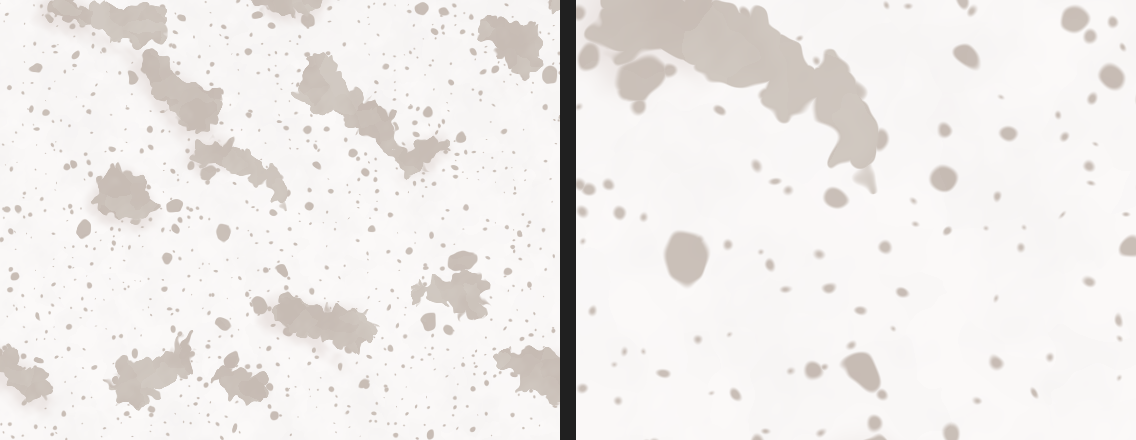
Left: the whole. Right: its middle third, enlarged.
Reproduce this texture procedurally as a WebGL 1 fragment shader.

```glsl
precision highp float;
uniform vec2 u_resolution;

const vec3 PAPER = vec3(0.975, 0.967, 0.964);
const vec3 HAZE = vec3(0.91, 0.88, 0.87);
const vec3 STAIN_PALE = vec3(0.82, 0.79, 0.76);
const vec3 STAIN_DARK = vec3(0.775, 0.73, 0.70);
const float EDGE = 0.0022;           // half width of a smoothed edge
const float STREAK_CELLS = 4.0;      // streak cells per canvas height
const float STREAK_SHARE = 0.64;     // share of cells holding a streak
const float STREAK_TILT = -0.68;     // main direction, radians
const vec2 STREAK_RADIUS = vec2(0.020, 0.042);
const vec2 STREAK_HALF_LENGTH = vec2(0.02, 0.105);
const float RAGGED = 0.009;          // edge warp of the streaks
const float LOBES = 0.034;           // rounded bites and bumps on streaks
const float DROP_WARP = 0.0026;

vec2 hash2(vec2 c) {
  vec3 q = fract(c.xyx * vec3(0.1031, 0.1030, 0.0973));
  q += dot(q, q.yzx + 33.33);
  return fract((q.xx + q.yz) * q.zy);
}

mat2 rotation(float a) {
  return mat2(cos(a), sin(a), -sin(a), cos(a));
}

// Layered sines, each octave turned and bent by the ones before
vec2 layeredSines(vec2 p) {
  vec2 w = vec2(0.0);
  float freq = 30.0, amp = 1.0;
  for (int i = 0; i < 5; i++) {
    p = rotation(1.1) * p;
    w += amp * sin(freq * p.yx + 1.4 * w.yx + float(i) * 2.3);
    freq *= 1.8;
    amp *= 0.62;
  }
  return w;
}

// Cellular noise: x = distance to the nearest point, y = its random value
vec2 cellular(vec2 p) {
  vec2 base = floor(p), best = vec2(9.0, 0.0);
  for (int j = -1; j <= 1; j++)
    for (int i = -1; i <= 1; i++) {
      vec2 cell = base + vec2(float(i), float(j));
      vec2 h = hash2(cell + 71.0);
      float d = length(cell + h - p);
      if (d < best.x) best = vec2(d, fract(h.x * 7.3 + h.y * 3.1));
    }
  return best;
}

// Distance to tapered capsules strung along a tilted grid
float streaks(vec2 p) {
  p = rotation(-STREAK_TILT) * p * STREAK_CELLS;
  vec2 base = floor(p);
  float d = 9.0;
  for (int j = -1; j <= 1; j++)
    for (int i = -1; i <= 1; i++) {
      vec2 cell = base + vec2(float(i), float(j));
      vec2 h = hash2(cell + 17.0), k = hash2(cell + 143.0), m = hash2(cell + 259.0);
      if (m.x > STREAK_SHARE) continue;
      float turn = (k.x - 0.5) * 0.8 + (m.y > 0.68 ? 1.05 : 0.0);
      vec2 q = (p - cell - 0.2 - 0.6 * h) / STREAK_CELLS;
      q = rotation(-turn) * q;
      float halfLen = mix(STREAK_HALF_LENGTH.x, STREAK_HALF_LENGTH.y, k.y);
      float along = clamp(q.x, -halfLen, halfLen);
      float radius = mix(STREAK_RADIUS.x, STREAK_RADIUS.y, fract(h.x * 5.7 + k.y));
      radius *= 1.0 + 0.35 * (h.y > 0.5 ? 1.0 : -1.0) * along / halfLen;
      d = min(d, length(q - vec2(along, 0.0)) - radius);
    }
  return d;
}

// Distance to scattered oval drops, scaled by "swell"
float drops(vec2 p, float cells, float share, vec2 radii, float swell) {
  p *= cells;
  vec2 base = floor(p);
  float d = 9.0;
  for (int j = -1; j <= 1; j++)
    for (int i = -1; i <= 1; i++) {
      vec2 cell = base + vec2(float(i), float(j));
      vec2 h = hash2(cell + cells), k = hash2(cell + cells * 3.0 + 37.0);
      if (k.x > share) continue;
      vec2 q = rotation(k.y * 6.283) * (p - cell - 0.2 - 0.6 * h) / cells;
      q.y *= 1.0 + 0.6 * h.x * h.x;
      float size = fract(h.y * 9.1 + k.y * 4.3);
      d = min(d, length(q) - swell * mix(radii.x, radii.y, size * size));
    }
  return d;
}

float cover(float d) {
  return 1.0 - smoothstep(-EDGE, EDGE, d);
}

void main() {
  vec2 p = gl_FragCoord.xy / u_resolution.y;
  vec2 w = layeredSines(p);

  // Ragged streaks
  vec2 lobe = cellular(p * 30.0 + 0.35 * w);
  float body = streaks(p + RAGGED * w);
  float streak = body + LOBES * (lobe.x - 0.44);

  // Drops of three sizes, fuller near the streaks
  float swell = mix(1.25, 0.72, smoothstep(0.0, 0.14, body));
  vec2 dropPoint = p + DROP_WARP * w;
  float drop = drops(p + 2.0 * DROP_WARP * w, 9.0, 0.30, vec2(0.010, 0.027), swell);
  drop = min(drop, drops(dropPoint, 22.0, 0.34, vec2(0.004, 0.011), swell));
  drop = min(drop, drops(dropPoint, 45.0, 0.32, vec2(0.0015, 0.0058), swell));

  // Paper with faint mottling
  vec2 flake = cellular(p * 24.0 + 0.2 * w);
  vec3 color = PAPER + 0.006 * sin(w.x + 5.0 * p.y) + 0.008 * (flake.y - 0.5);

  // Blurred smudges trailing some streaks
  float patches = smoothstep(-0.1, 0.9, sin(9.0 * p.x + 2.0 * sin(7.0 * p.y)) + 0.25 * w.y);
  float smudge = 1.0 - smoothstep(-0.01, 0.035, streaks(p + vec2(0.008, 0.012) + 0.006 * w));
  color = mix(color, HAZE, 0.85 * smudge * patches);

  // Stain tone: pale angular flakes inside streaks, darker drops
  float pale = 0.45 + 0.2 * sin(11.0 * p.x - 8.0 * p.y + w.x) + 0.5 * (flake.y - 0.5);
  pale *= 1.0 - 0.6 * smoothstep(-0.004, 0.004, streak);
  vec3 stain = mix(STAIN_DARK, STAIN_PALE, clamp(pale * 1.2, 0.0, 1.0));
  color = mix(color, stain, cover(min(streak, drop)));

  gl_FragColor = vec4(color, 1.0);
}
```
